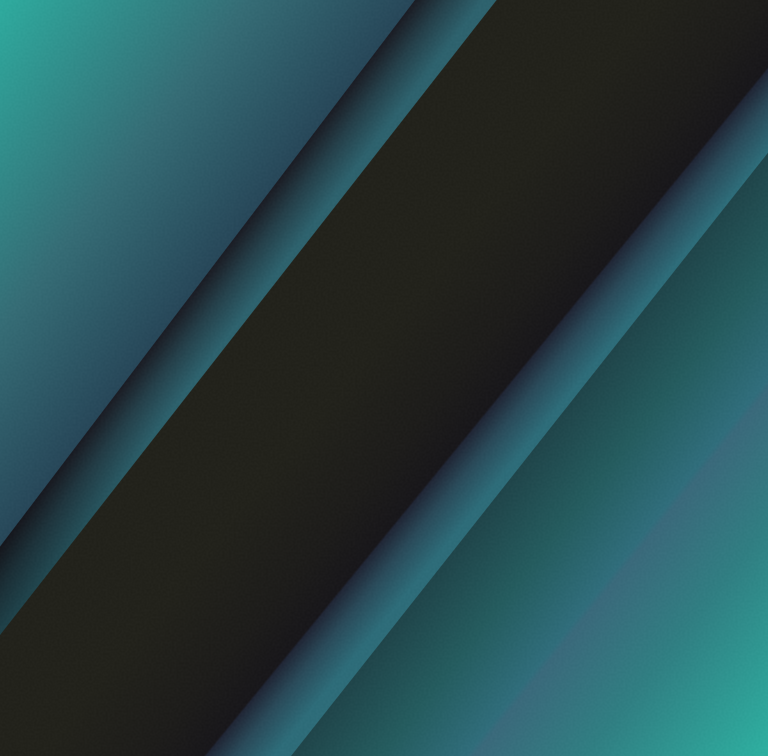
A WebGL 2 fragment shader for this background:

```glsl
#version 300 es
precision highp float;
// Diagonal overlapping teal sheets with soft shadows around a wide dark band.
uniform vec2 u_resolution;
out vec4 fragColor;

// Signed distance to the line through two points, positive to the lower right.
float lineDistance(vec2 p, vec2 low, vec2 high) {
  vec2 along = normalize(high - low);
  return dot(p - low, vec2(along.y, -along.x));
}

// Three-stop colour ramp with its middle stop at the given position.
vec3 ramp(vec3 first, vec3 middle, vec3 last, float position, float t) {
  t = clamp(t, 0.0, 1.0);
  vec3 startHalf = mix(first, middle, min(t / position, 1.0));
  return mix(startHalf, last, max((t - position) / (1.0 - position), 0.0));
}

vec2 hashGradient(vec2 cell) {
  vec3 q = fract(vec3(cell.xyx) * vec3(0.1031, 0.103, 0.0973));
  q += dot(q, q.yzx + 33.33);
  float angle = 6.2832 * fract((q.x + q.y) * q.z);
  return vec2(cos(angle), sin(angle));
}

float gradientNoise(vec2 p) {
  vec2 i = floor(p), f = fract(p);
  vec2 u = f * f * (3.0 - 2.0 * f);
  float a = dot(hashGradient(i), f);
  float b = dot(hashGradient(i + vec2(1, 0)), f - vec2(1, 0));
  float c = dot(hashGradient(i + vec2(0, 1)), f - vec2(0, 1));
  float d = dot(hashGradient(i + vec2(1, 1)), f - vec2(1, 1));
  return mix(mix(a, b, u.x), mix(c, d, u.x), u.y);
}

void main() {
  // Canvas units: height is one, width follows the design proportion.
  vec2 p = gl_FragCoord.xy / u_resolution * vec2(1.016, 1.0);
  float soft = 0.7 / u_resolution.y;

  // Sheet edges, from upper left to lower right.
  float upperFold = lineDistance(p, vec2(0.0, 0.277), vec2(0.549, 1.0));
  float bandTop = lineDistance(p, vec2(0.0, 0.160), vec2(0.657, 1.0));
  float bandBottom = lineDistance(p, vec2(0.271, 0.0), vec2(1.016, 0.910));
  float lowerFold = lineDistance(p, vec2(0.385, 0.0), vec2(1.016, 0.798));
  float cornerFold = lineDistance(p, vec2(0.622, 0.0), vec2(1.016, 0.491));

  // Upper left sheet, brightening into its corner.
  vec3 color = ramp(vec3(0.155, 0.28, 0.35), vec3(0.21, 0.425, 0.46),
                    vec3(0.18, 0.67, 0.62), 0.4, -upperFold / 0.437);

  // Narrow strip in the shadow of the upper sheet.
  vec3 upperStrip = ramp(vec3(0.105, 0.11, 0.14), vec3(0.145, 0.25, 0.29),
                         vec3(0.18, 0.385, 0.43), 0.45, upperFold / 0.072);
  upperStrip *= mix(0.68, 1.0, smoothstep(0.15, 0.5, p.y));
  color = mix(color, upperStrip, smoothstep(-soft, soft, upperFold));

  // Dark band, cooler and deeper along its lower edge.
  vec3 band = ramp(vec3(0.095, 0.09, 0.105), vec3(0.115, 0.112, 0.105),
                   vec3(0.135, 0.135, 0.108), 0.35, -bandBottom / 0.17);
  color = mix(color, band, smoothstep(-soft, soft, bandTop));

  // Strip emerging from under the band.
  vec3 lowerStrip = ramp(vec3(0.125, 0.145, 0.205), vec3(0.165, 0.29, 0.35),
                         vec3(0.18, 0.425, 0.475), 0.42, bandBottom / 0.07);
  color = mix(color, lowerStrip, smoothstep(-2.0 * soft, 2.0 * soft, bandBottom));

  // Deep teal sheet.
  vec3 tealSheet = ramp(vec3(0.125, 0.27, 0.29), vec3(0.145, 0.36, 0.37),
                        vec3(0.19, 0.43, 0.485), 0.5, lowerFold / 0.185);
  color = mix(color, tealSheet, smoothstep(-soft, soft, lowerFold));

  // Lower right sheet, with a soft edge and a bright corner.
  vec3 cornerSheet = ramp(vec3(0.23, 0.41, 0.48), vec3(0.19, 0.495, 0.51),
                          vec3(0.18, 0.69, 0.63), 0.38, cornerFold / 0.307);
  color = mix(color, cornerSheet, smoothstep(-0.006, 0.006, cornerFold));

  // Fine film grain.
  color += 0.014 * gradientNoise(p * 330.0);
  fragColor = vec4(color, 1.0);
}
```
